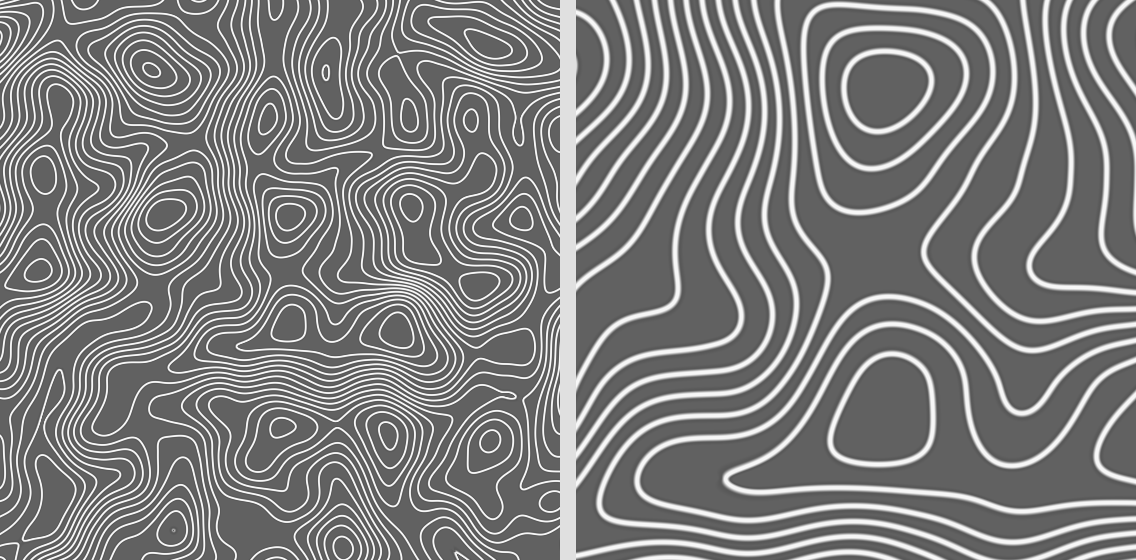
Left, the full canvas; right, a detail of the centre.
Reproduce this pattern procedurally as a three.js fragment shader.

```glsl
varying vec2 vUv;

#define BASE_CELLS 4.1
#define OCTAVES 2
#define GAIN 0.5
#define LEVELS 13.0
#define SEED vec2(17.3, 41.7)
#define LINE_CORE 0.0005
#define LINE_EDGE 0.0028
#define HALO_EDGE 0.0050
#define GROUND_COLOR vec3(0.38)
#define HALO_COLOR vec3(0.345)
#define LINE_COLOR vec3(0.97)

// Random unit vector for a lattice corner
vec2 cornerGradient(vec2 cell) {
  vec3 p = fract(vec3(cell.xyx) * vec3(0.1031, 0.1030, 0.0973));
  p += dot(p, p.yzx + 33.33);
  float angle = 6.28318 * fract((p.x + p.y) * p.z);
  return vec2(cos(angle), sin(angle));
}

// Gradient noise: value in x, analytic slope in yz
vec3 slopedNoise(vec2 p) {
  vec2 cell = floor(p);
  vec2 f = p - cell;
  vec2 u = f * f * f * (f * (f * 6.0 - 15.0) + 10.0);
  vec2 du = 30.0 * f * f * (f - 1.0) * (f - 1.0);

  vec2 ga = cornerGradient(cell);
  vec2 gb = cornerGradient(cell + vec2(1.0, 0.0));
  vec2 gc = cornerGradient(cell + vec2(0.0, 1.0));
  vec2 gd = cornerGradient(cell + vec2(1.0, 1.0));

  float a = dot(ga, f);
  float b = dot(gb, f - vec2(1.0, 0.0));
  float c = dot(gc, f - vec2(0.0, 1.0));
  float d = dot(gd, f - vec2(1.0, 1.0));
  float k = a - b - c + d;

  float value = a + u.x * (b - a) + u.y * (c - a) + u.x * u.y * k;
  vec2 slope = mix(mix(ga, gb, u.x), mix(gc, gd, u.x), u.y)
             + du * (u.yx * k + vec2(b, c) - a);
  return vec3(value, slope);
}

// Terrain height in contour levels, with its slope per canvas unit
vec3 terrain(vec2 p) {
  vec3 sum = vec3(0.0);
  float amplitude = LEVELS;
  float cells = BASE_CELLS;
  for (int i = 0; i < OCTAVES; i++) {
    vec3 n = slopedNoise(p * cells + SEED * float(i + 1));
    sum += amplitude * vec3(n.x, n.yz * cells);
    amplitude *= GAIN;
    cells *= 2.0;
  }
  return sum;
}

void main() {
  vec3 ground = terrain(vUv);

  // Height offset over slope gives distance to the nearest contour
  float offset = abs(fract(ground.x) - 0.5);
  float dist = offset / max(length(ground.yz), 0.5);

  // Even-width lines with a thin dark rim
  float line = 1.0 - smoothstep(LINE_CORE, LINE_EDGE, dist);
  float halo = 1.0 - smoothstep(LINE_EDGE, HALO_EDGE, dist);
  vec3 color = mix(GROUND_COLOR, HALO_COLOR, halo);
  color = mix(color, LINE_COLOR, line);

  gl_FragColor = vec4(color, 1.0);
}
```
